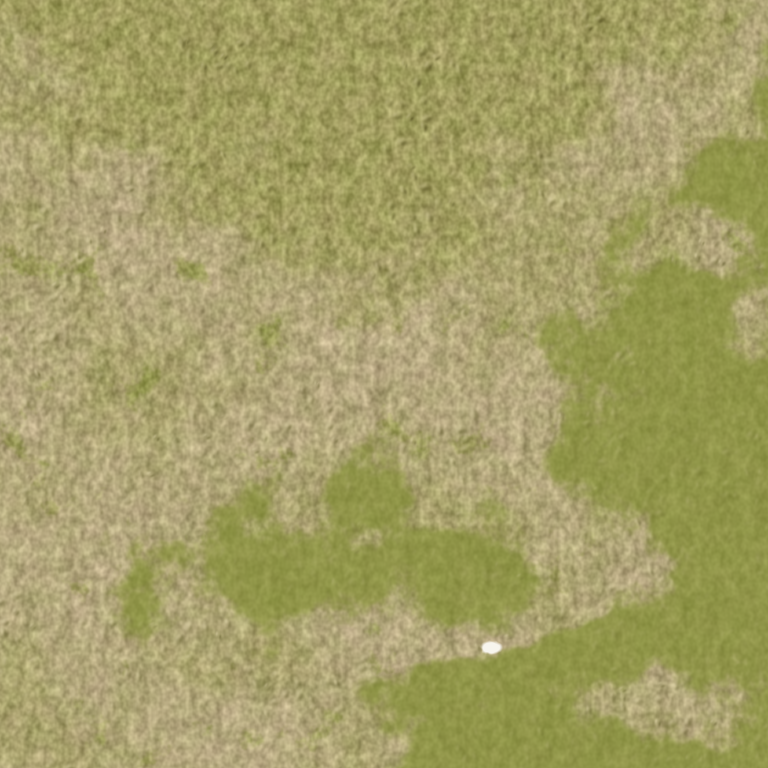
Give the GLSL for this texture, as a Shadertoy shader.

```glsl
// Worn meadow from above: dry straw, olive stubble and lush green turf with ragged borders.

const vec3 LUSH = vec3(0.555, 0.578, 0.270);
const vec3 OLIVE = vec3(0.622, 0.610, 0.360);
const vec3 STRAW = vec3(0.692, 0.650, 0.472);
const vec3 PINK_STRAW = vec3(0.715, 0.660, 0.505);
const vec3 SHADOW = vec3(0.36, 0.34, 0.15);
const vec3 HIGHLIGHT = vec3(0.85, 0.81, 0.64);
const vec3 STONE = vec3(0.97, 0.96, 0.93);
const vec2 STONE_POS = vec2(0.640, 0.157);
const float EDGE_ROUGHNESS = 0.11;
const float EDGE_SOFTNESS = 0.022;
const float STRAW_GRAIN = 0.21;
const float LUSH_GRAIN = 0.085;
const float SPECK_CELLS = 62.0;

vec2 hash2(vec2 p) {
    vec3 q = fract(vec3(p.xyx) * vec3(0.1031, 0.1030, 0.0973));
    q += dot(q, q.yzx + 33.33);
    return fract((q.xx + q.yz) * q.zy);
}

vec2 gradientAt(vec2 cell) {
    float angle = 6.28318 * hash2(cell).x;
    return vec2(cos(angle), sin(angle));
}

float gradientNoise(vec2 p) {
    vec2 i = floor(p), f = fract(p);
    vec2 u = f * f * f * (f * (f * 6.0 - 15.0) + 10.0);
    vec2 e = vec2(1.0, 0.0);
    float low = mix(dot(gradientAt(i), f), dot(gradientAt(i + e), f - e), u.x);
    float high = mix(dot(gradientAt(i + e.yx), f - e.yx), dot(gradientAt(i + 1.0), f - 1.0), u.x);
    return mix(low, high, u.y);
}

float fbm(vec2 p) {
    float sum = 0.0, amplitude = 0.6;
    for (int k = 0; k < 5; k++) {
        sum += amplitude * gradientNoise(p);
        p = mat2(1.6, 1.2, -1.2, 1.6) * p + 7.3;
        amplitude *= 0.58;
    }
    return sum;
}

// Positive inside an ellipse, scaled to roughly canvas units
float blob(vec2 p, vec2 centre, vec2 radius) {
    return (1.0 - length((p - centre) / radius)) * min(radius.x, radius.y);
}

// Signed field of the lush turf, positive inside
float lushField(vec2 p) {
    float border = 0.75 + 0.27 * smoothstep(0.56, 0.97, p.y)
                 + 0.09 * exp(-pow((p.y - 0.25) / 0.09, 2.0))
                 - 0.26 * (1.0 - smoothstep(0.10, 0.21, p.y));
    float field = (p.x - border) * 0.75;
    field = max(field, blob(p, vec2(0.35, 0.26), vec2(0.16, 0.075)));
    field = max(field, blob(p, vec2(0.47, 0.35), vec2(0.045, 0.055)));
    field = max(field, blob(p, vec2(0.61, 0.25), vec2(0.085, 0.080)));
    field = min(field, -blob(p, vec2(0.91, 0.69), vec2(0.075, 0.038)));
    field = min(field, -blob(p, vec2(0.86, 0.09), vec2(0.085, 0.030)));
    return min(field, -blob(p, vec2(0.99, 0.59), vec2(0.035, 0.030)));
}

// Tilted dark flecks (x) with pale tips beside them (y)
vec2 specks(vec2 p) {
    vec2 q = p * SPECK_CELLS, cell = floor(q), marks = vec2(0.0);
    for (int j = -1; j <= 1; j++)
    for (int i = -1; i <= 1; i++) {
        vec2 id = cell + vec2(i, j);
        vec2 rnd = hash2(id + 17.0), look = hash2(id + 91.0);
        vec2 d = q - id - 0.15 - 0.7 * rnd;
        float angle = 0.4 + 1.5 * look.x, c = cos(angle), s = sin(angle);
        vec2 size = vec2(0.40, 0.22) * (0.65 + 0.6 * look.y);
        vec2 a = mat2(c, -s, s, c) * d / size;
        vec2 b = mat2(c, -s, s, c) * (d + vec2(0.28, -0.24)) / size;
        float present = smoothstep(0.45, 1.0, hash2(id + 53.0).x);
        marks = max(marks, present * exp(-1.6 * vec2(dot(a, a), dot(b, b))));
    }
    return marks;
}

void mainImage(out vec4 fragColor, in vec2 fragCoord) {
    vec2 p = fragCoord / iResolution.xy;
    float ragged = fbm(p * 9.0 + 3.0);
    float broad = fbm(p * 5.0 + 21.0);

    // Ground cover: straw, olive above a slanted V, then lush turf and stray tufts
    float slope = p.x < 0.5 ? 0.62 : 0.95;
    float oliveField = p.y - 0.59 - slope * abs(p.x - 0.5);
    float olive = smoothstep(-0.08, 0.10, oliveField + 0.22 * ragged);
    float lush = smoothstep(-EDGE_SOFTNESS, EDGE_SOFTNESS, lushField(p) + EDGE_ROUGHNESS * ragged);
    float tufts = smoothstep(0.20, 0.48, fbm(p * 13.0 + 40.0)) * (1.0 - olive);
    vec3 color = mix(STRAW, PINK_STRAW, smoothstep(-0.1, 0.35, broad));
    color = mix(color, OLIVE, 0.45 * smoothstep(0.0, 0.35, -broad));
    color = mix(color, OLIVE, 0.9 * olive);
    color = mix(color, LUSH, max(0.94 * lush, 0.65 * tufts));

    // Matted blades: fine grain, slightly drawn out along the vertical
    float grain = 0.50 * gradientNoise(p * vec2(62.0, 44.0))
                + 0.65 * gradientNoise(p * vec2(125.0, 95.0) + 11.0)
                + 0.35 * gradientNoise(p * vec2(210.0, 180.0) + 5.0);
    float streaks = gradientNoise(p * vec2(48.0, 13.0) + 30.0);
    float contrast = mix(STRAW_GRAIN, LUSH_GRAIN, lush);
    color += contrast * (grain + 0.3 * streaks) * vec3(1.0, 0.98, 0.92);
    color += 0.05 * gradientNoise(p * 34.0 + 70.0) * vec3(0.7, 0.1, 0.8) * (1.0 - 0.6 * lush);

    // Clustered flecks, strongest in the stubble
    vec2 marks = specks(p) * mix(0.75, 0.30, lush);
    float cluster = smoothstep(-0.25, 0.40, gradientNoise(p * 8.0 + 60.0));
    color = mix(color, SHADOW, marks.x * cluster * mix(0.60, 0.95, olive));
    color = mix(color, HIGHLIGHT, marks.y * mix(0.75, 0.45, olive) * (0.4 + 0.6 * cluster));

    // One pale stone
    float stone = blob(p + 0.003 * grain, STONE_POS, vec2(0.013, 0.008));
    color = mix(color, STONE, smoothstep(-0.002, 0.002, stone));
    fragColor = vec4(clamp(color, 0.0, 1.0), 1.0);
}
```
